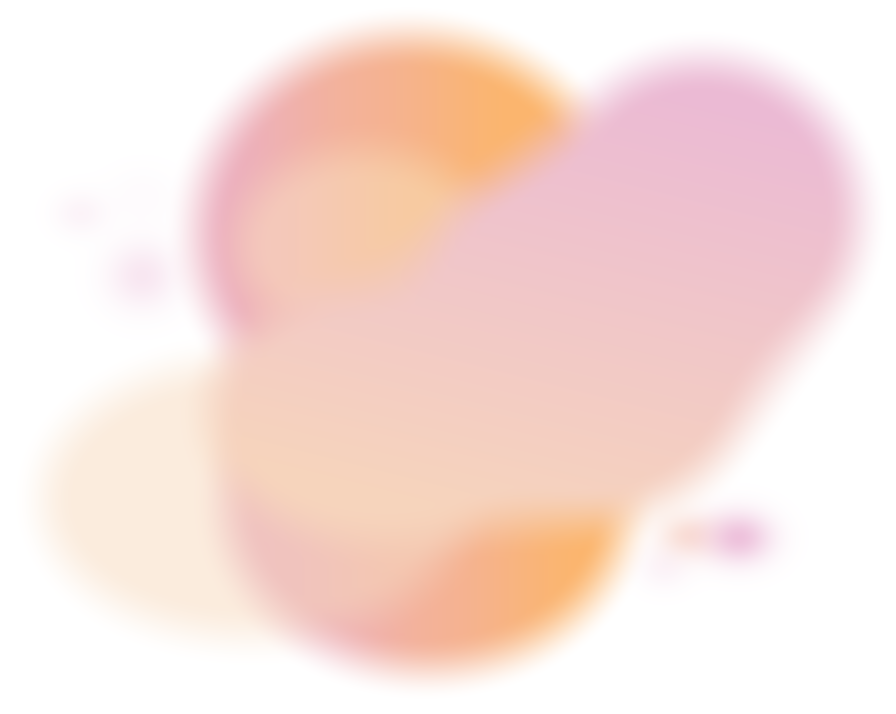
Write a Shadertoy shader that draws this background.

```glsl
// Soft, blurred pastel blobs in pink, peach and orange on white.

// Approximate signed distance to an axis-aligned ellipse.
float ellipse(vec2 p, vec2 center, vec2 radii) {
    vec2 q = (p - center) / radii;
    float k = length(q);
    return k * (k - 1.0) / max(length(q / radii), 1e-4);
}

// Smooth union of two distances.
float smoothUnion(float a, float b, float k) {
    float h = max(k - abs(a - b), 0.0);
    return min(a, b) - h * h / (4.0 * k);
}

// Coverage of a shape with a wide, blurred edge.
float softFill(float d) {
    return 1.0 - smoothstep(-0.046, 0.046, d);
}

// Small bell-shaped smudge.
float smudge(vec2 p, vec2 center, vec2 size) {
    vec2 q = (p - center) / size;
    return exp(-dot(q, q));
}

// Pink to salmon to orange ramp.
vec3 sunset(float t) {
    t = clamp(t, 0.0, 1.0);
    vec3 salmon = vec3(0.957, 0.698, 0.585);
    vec3 warm = mix(salmon, vec3(0.984, 0.710, 0.430), smoothstep(0.45, 1.0, t));
    return mix(vec3(0.925, 0.690, 0.750), warm, smoothstep(0.0, 0.55, t));
}

void mainImage(out vec4 fragColor, in vec2 fragCoord) {
    // Height is one unit; the composition stays centered.
    vec2 p = (fragCoord - 0.5 * iResolution.xy) / iResolution.y + vec2(0.6275, 0.5);
    vec3 color = vec3(1.0);

    // Cream blob at the lower left
    float cream = softFill(ellipse(p, vec2(0.355, 0.301), vec2(0.294, 0.193)));
    color = mix(color, vec3(0.984, 0.924, 0.866), cream);

    // Upper disc with a pale inner patch
    float upper = softFill(ellipse(p, vec2(0.572, 0.673), vec2(0.297, 0.275)));
    float patchFill = softFill(ellipse(p, vec2(0.507, 0.657), vec2(0.172, 0.131)));
    vec3 patchColor = mix(vec3(0.957, 0.785, 0.735), vec3(0.969, 0.793, 0.625),
                          smoothstep(0.35, 0.62, p.x));
    vec3 upperColor = mix(sunset((p.x - 0.294) / 0.441), patchColor, patchFill);
    color = mix(color, upperColor, upper);

    // Lower disc, lightened where it crosses the cream blob
    float lower = softFill(ellipse(p, vec2(0.596, 0.297), vec2(0.281, 0.234)));
    vec3 overlap = mix(vec3(0.941, 0.770, 0.750), vec3(0.957, 0.790, 0.700),
                       smoothstep(0.35, 0.58, p.x));
    vec3 lowerColor = mix(sunset((p.x - 0.410) / 0.420), overlap, cream * 0.9);
    color = mix(color, lowerColor, lower);

    // Large front blob merged from three rounded parts
    float front = smoothUnion(length(p - vec2(0.984, 0.698)) - 0.217,
                              length(p - vec2(0.817, 0.526)) - 0.253, 0.1);
    front = smoothUnion(front, ellipse(p, vec2(0.539, 0.420), vec2(0.245, 0.176)), 0.1);
    float fade = clamp((1.106 - p.y - 0.25 * p.x) / 0.668, 0.0, 1.0);
    vec3 frontColor = mix(vec3(0.922, 0.729, 0.831), vec3(0.965, 0.831, 0.737), fade);
    color = mix(color, frontColor, softFill(front));

    // Faint smudges on both sides
    vec3 blush = vec3(0.920, 0.720, 0.840);
    color = mix(color, blush, 0.34 * smudge(p, vec2(0.199, 0.614), vec2(0.048, 0.046)));
    color = mix(color, blush, 0.16 * smudge(p, vec2(0.113, 0.701), vec2(0.036, 0.030)));
    color = mix(color, blush, 0.06 * smudge(p, vec2(0.200, 0.725), vec2(0.050, 0.040)));
    color = mix(color, vec3(0.965, 0.790, 0.730),
                0.60 * smudge(p, vec2(0.965, 0.250), vec2(0.042, 0.030)));
    color = mix(color, blush, 0.16 * smudge(p, vec2(0.930, 0.205), vec2(0.036, 0.030)));
    color = mix(color, blush, 0.85 * smudge(p, vec2(1.035, 0.247), vec2(0.045, 0.035)));

    fragColor = vec4(color, 1.0);
}
```
